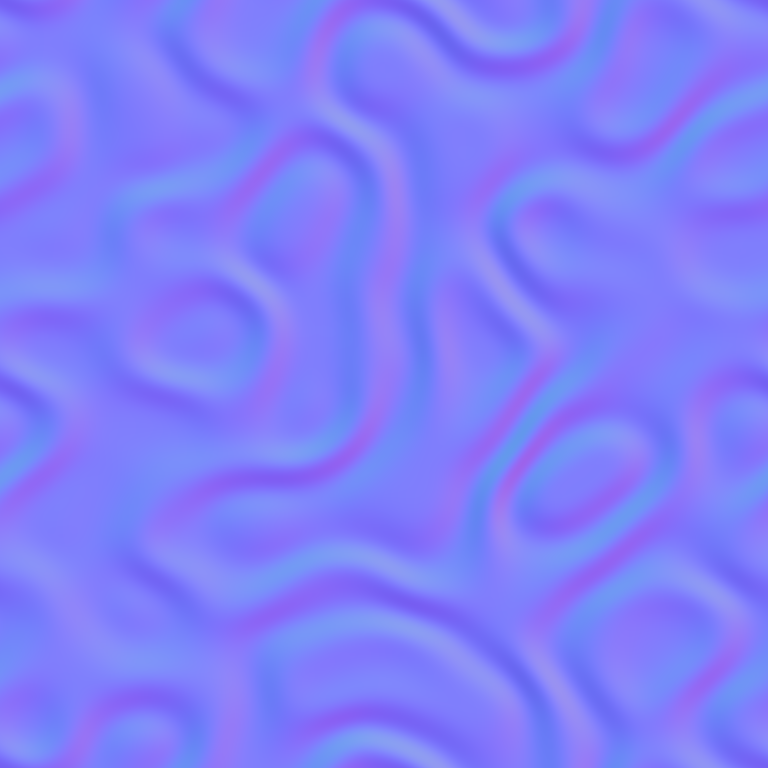
Reproduce this texture map procedurally as a Shadertoy shader.

```glsl
// Tangent-space normal map of soft, winding ripples that follow noise contours.

const float CELLS = 4.0; // noise cells across the canvas, whole so that it tiles

// Unit gradient at a lattice point, wrapped at the tile border
vec2 latticeGradient(vec2 cell) {
    cell = mod(cell, CELLS) * 37.0 + 11.0;
    vec3 q = fract(vec3(cell.xyx) * vec3(0.1031, 0.1030, 0.0973));
    q += dot(q, q.yzx + 33.33);
    float angle = 6.2832 * fract((q.x + q.y) * q.z);
    return vec2(cos(angle), sin(angle));
}

float gradientNoise(vec2 p) {
    vec2 cell = floor(p);
    vec2 f = p - cell;
    vec2 fade = f * f * f * (f * (f * 6.0 - 15.0) + 10.0);
    vec2 e = vec2(1.0, 0.0);
    float a = dot(latticeGradient(cell), f);
    float b = dot(latticeGradient(cell + e.xy), f - e.xy);
    float c = dot(latticeGradient(cell + e.yx), f - e.yx);
    float d = dot(latticeGradient(cell + e.xx), f - e.xx);
    return mix(mix(a, b, fade.x), mix(c, d, fade.x), fade.y);
}

// Folding the noise through a sine turns its contours into ridges
float rippleHeight(vec2 p) {
    float field = gradientNoise(p) + 0.12 * gradientNoise(2.0 * p + 2.5);
    return 0.0138 * sin(18.0 * field + 0.6);
}

void mainImage(out vec4 fragColor, in vec2 fragCoord) {
    vec2 p = CELLS * fragCoord / iResolution.y;

    // Slope by central differences, wide enough to soften the ridges
    vec2 e = vec2(0.035, 0.0);
    vec2 slope = vec2(rippleHeight(p + e.xy) - rippleHeight(p - e.xy),
                      rippleHeight(p + e.yx) - rippleHeight(p - e.yx)) / (2.0 * e.x);

    // Steep flanks lose some blue and flatten, as in a filtered normal map
    float facing = inversesqrt(1.0 + 2.2 * dot(slope, slope));
    vec3 normal = vec3(-slope * vec2(0.85, 1.0), 1.0) * facing;
    fragColor = vec4((0.5 + 0.5 * normal) * vec3(1.0, 0.99, 0.99), 1.0);
}
```
